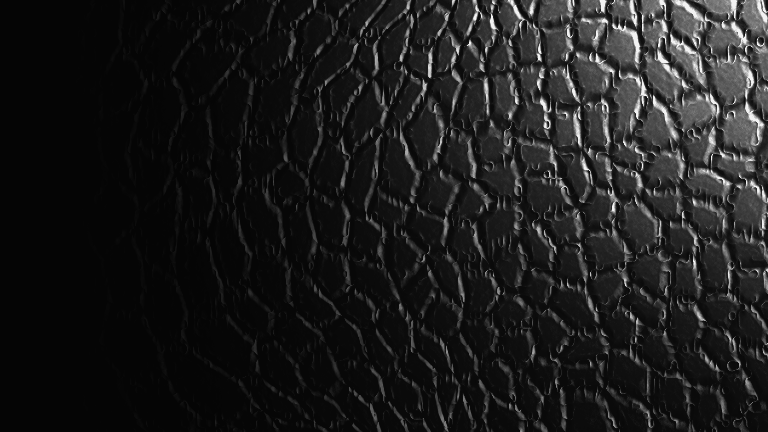
A Shadertoy shader for this texture:

```glsl
// Embossed reptile leather under a grazing light from the upper right.
// Staggered Voronoi scales are bent into arcs, turned into a height field
// with creased grooves, then shaded by slope and two light envelopes.

float hash(vec2 p) {
    vec3 q = fract(vec3(p.xyx) * 0.1031);
    q += dot(q, q.yzx + 33.33);
    return fract((q.x + q.y) * q.z);
}

float noise(vec2 p) {
    vec2 cell = floor(p), f = fract(p);
    f = f * f * (3.0 - 2.0 * f);
    float low = mix(hash(cell), hash(cell + vec2(1, 0)), f.x);
    float high = mix(hash(cell + vec2(0, 1)), hash(cell + vec2(1, 1)), f.x);
    return mix(low, high, f.y);
}

float fbm(vec2 p) {
    float sum = 0.0, weight = 0.5;
    for (int i = 0; i < 4; i++) {
        sum += weight * noise(p);
        p = mat2(1.6, 1.2, -1.2, 1.6) * p;
        weight *= 0.5;
    }
    return sum;
}

// Jittered centre of a scale; odd columns are shifted by half a row.
vec2 scaleCentre(vec2 id, float jitter) {
    vec2 r = vec2(hash(id + 40.0), hash(id + 91.0)) - 0.5;
    return id + 0.5 + jitter * r + vec2(0.0, 0.5 * mod(id.x, 2.0) - 0.25);
}

// Distance to the nearest border in x, scale id in yz.
vec3 scales(vec2 p, float jitter) {
    vec2 base = floor(p), nearestId = base, nearest = vec2(0.0);
    float best = 1e3;
    for (int j = -1; j <= 1; j++)
    for (int i = -1; i <= 1; i++) {
        vec2 id = base + vec2(i, j);
        vec2 d = scaleCentre(id, jitter) - p;
        if (dot(d, d) < best) {
            best = dot(d, d);
            nearest = d;
            nearestId = id;
        }
    }
    float border = 1e3;
    for (int j = -2; j <= 2; j++)
    for (int i = -1; i <= 1; i++) {
        if (i == 0 && j == 0) continue;
        vec2 d = scaleCentre(nearestId + vec2(i, j), jitter) - p;
        border = min(border, dot(0.5 * (nearest + d), normalize(d - nearest)));
    }
    return vec3(border, nearestId);
}

// Bends columns into left-bulging arcs and stretches scales on the left.
vec2 hideSpace(vec2 p) {
    float rise = p.y - 0.55;
    float side = (p.x - 0.78) / 0.38;
    float arc = 0.75 * exp(-side * side) + 0.2;
    float rightSide = smoothstep(0.85, 1.5, p.x);
    float column = p.x - arc * (1.0 - rightSide) * rise * rise;
    column += 0.13 * rightSide * rise;
    vec2 wobble = vec2(noise(p * 9.0), noise(p * 9.0 + 50.0)) - 0.5;
    float rows = mix(6.2, 10.5, smoothstep(0.4, 1.35, p.x));
    return vec2(column * 12.5, rise * rows) + 0.5 * wobble + 30.0;
}

// Height in x, border distance in y, random tone of the scale in z.
vec3 relief(vec2 p) {
    float rightSide = smoothstep(0.5, 1.5, p.x);
    vec3 s = scales(hideSpace(p), mix(0.5, 0.65, rightSide));
    float border = s.x + 0.07 * (fbm(p * 45.0) - 0.47);
    float dome = smoothstep(0.0, mix(0.17, 0.26, rightSide), border);
    float groove = 1.0 - smoothstep(0.06, 0.32, border);
    float crease = 1.0 - abs(2.0 * noise(p * vec2(75.0, 52.0)) - 1.0);
    float height = dome + 0.5 * s.x + 0.55 * groove * crease * crease;
    height += 0.13 * fbm(p * 90.0) + 0.18 * fbm(p * 28.0);
    return vec3(height, border, hash(s.yz + 7.0));
}

void mainImage(out vec4 fragColor, in vec2 fragCoord) {
    vec2 p = fragCoord / iResolution.y;
    p.x += 0.5 * (16.0 / 9.0 - iResolution.x / iResolution.y);

    // Slope of the surface toward the light.
    float stepSize = 0.0025;
    vec3 here = relief(p);
    float dx = relief(p + vec2(stepSize, 0.0)).x - here.x;
    float dy = relief(p + vec2(0.0, stepSize)).x - here.x;
    float rightSide = smoothstep(0.6, 1.6, p.x);
    vec2 toLight = normalize(vec2(1.0, mix(0.12, 0.6, rightSide)));
    float facing = -dot(vec2(dx, dy), toLight) * 0.011 / stepSize;

    // Broad glow on scale tops and a wider reach for lit rims.
    vec2 away = p - vec2(1.78, 1.0);
    float topGlow = 0.43 * exp(-dot(away * away, vec2(2.4, 3.5)));
    float rimGlow = 0.78 * smoothstep(0.12, 1.65, p.x);
    rimGlow *= mix(0.55, 1.0, smoothstep(0.1, 0.95, p.y));

    float tops = smoothstep(-0.02, 0.2, here.y);
    float body = topGlow * mix(0.35, 1.0, tops) * mix(0.8, 1.15, here.z);
    body *= clamp(1.0 + 0.9 * facing, 0.1, 1.9);
    float rim = pow(clamp(facing, 0.0, 1.3), 1.35);
    rim *= rimGlow * mix(0.35, 1.15, noise(p * 38.0 + 12.0));
    float grain = 0.88 + 0.24 * noise(p * 210.0);
    float tone = 0.018 + (body + rim) * grain;
    tone += 0.018 * smoothstep(0.3, 1.1, p.x);
    fragColor = vec4(vec3(min(tone, 0.95)), 1.0);
}
```
